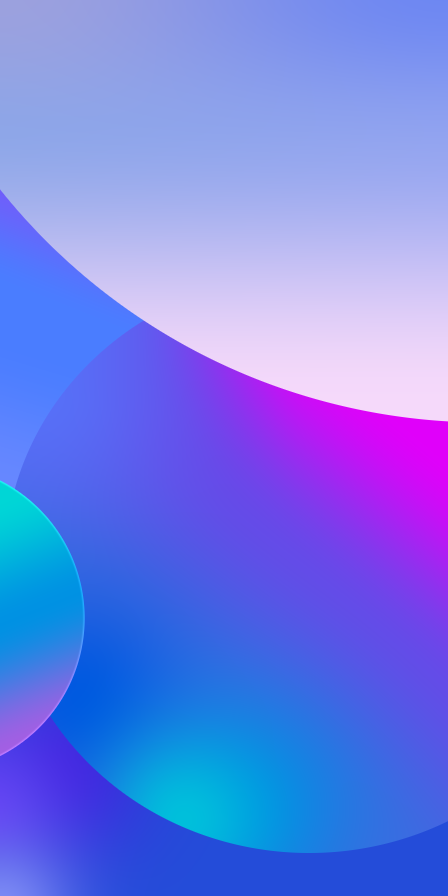
Give the GLSL for this background, as a Shadertoy shader.

```glsl
// Anti-aliased coverage of a signed distance
float cover(float d) {
    return clamp(0.5 - d * iResolution.y * 0.5, 0.0, 1.0);
}

// Soft round glow
float glow(vec2 p, vec2 center, float radius) {
    vec2 q = (p - center) / radius;
    return exp(-dot(q, q));
}

// Blue field behind the discs
vec3 backdrop(vec2 p) {
    vec3 upper = mix(vec3(0.40, 0.53, 1.0), vec3(0.29, 0.49, 1.0), smoothstep(0.92, 1.25, p.y + 0.3 * p.x));
    upper = mix(upper, vec3(0.45, 0.36, 0.98), smoothstep(1.36, 1.62, p.y + 0.4 * p.x));

    vec3 lower = vec3(0.14, 0.30, 0.85);
    lower = mix(lower, vec3(0.24, 0.15, 0.87), glow(p, vec2(0.15, 0.29), 0.19));
    lower = mix(lower, vec3(0.38, 0.25, 0.95), glow(p, vec2(-0.03, 0.20), 0.17));
    lower = mix(lower, vec3(0.50, 0.55, 0.96), glow(p, vec2(0.0, -0.04), 0.16));
    return mix(lower, upper, smoothstep(0.5, 0.85, p.y));
}

// Large disc: blue to violet to magenta, with a cyan pool below
vec3 largeDisc(vec2 p) {
    float s = dot(p, vec2(0.64, 0.77));
    vec3 col = mix(vec3(0.25, 0.41, 0.88), vec3(0.40, 0.29, 0.91), smoothstep(0.65, 1.05, s));
    float upperLeft = (1.0 - smoothstep(0.08, 0.56, p.x)) * smoothstep(0.68, 1.12, p.y);
    col = mix(col, vec3(0.34, 0.44, 0.97), upperLeft);
    col = mix(col, vec3(0.88, 0.0, 0.98), smoothstep(1.0, 1.40, s) * smoothstep(0.28, 0.68, p.x));
    col = mix(col, vec3(0.0, 0.34, 0.88), glow(p, vec2(0.18, 0.44), 0.23));
    col = mix(col, vec3(0.0, 0.55, 0.89), glow(p, vec2(0.54, 0.20), 0.25));
    return mix(col, vec3(0.0, 0.75, 0.86), glow(p, vec2(0.41, 0.17), 0.17));
}

// Small disc: tilted teal, azure and lilac bands
vec3 smallDisc(vec2 p) {
    float t = p.y - 0.4 * p.x;
    vec3 col = mix(vec3(0.64, 0.37, 0.89), vec3(0.0, 0.57, 0.89), smoothstep(0.31, 0.61, t));
    return mix(col, vec3(0.0, 0.84, 0.84), smoothstep(0.60, 0.89, t));
}

// Pale sky inside the great arc
vec3 sky(vec2 p) {
    vec3 top = mix(vec3(0.61, 0.63, 0.87), vec3(0.43, 0.53, 0.95), smoothstep(0.0, 1.0, p.x));
    vec3 middle = mix(vec3(0.55, 0.65, 0.91), vec3(0.57, 0.64, 0.94), p.x);
    vec3 col = mix(middle, top, smoothstep(1.66, 2.02, p.y));
    return mix(vec3(0.96, 0.85, 0.98), col, smoothstep(1.10, 1.74, p.y));
}

void mainImage(out vec4 fragColor, in vec2 fragCoord) {
    // Canvas spans 1 by 2 units
    vec2 p = fragCoord / iResolution.xy * vec2(1.0, 2.0);
    vec3 col = backdrop(p);

    float large = (length((p - vec2(0.690, 0.742)) / vec2(0.680, 0.646)) - 1.0) * 0.66;
    col = mix(col, largeDisc(p), cover(large));

    // Small disc with a faint bright rim
    float small = length(p - vec2(-0.156, 0.620)) - 0.345;
    vec3 face = smallDisc(p) + 0.12 * smoothstep(-0.006, 0.0, small);
    col = mix(col, face, cover(small));

    float arc = length(p - vec2(1.081, 2.440)) - 1.383;
    col = mix(col, sky(p), cover(arc));

    fragColor = vec4(col, 1.0);
}
```
